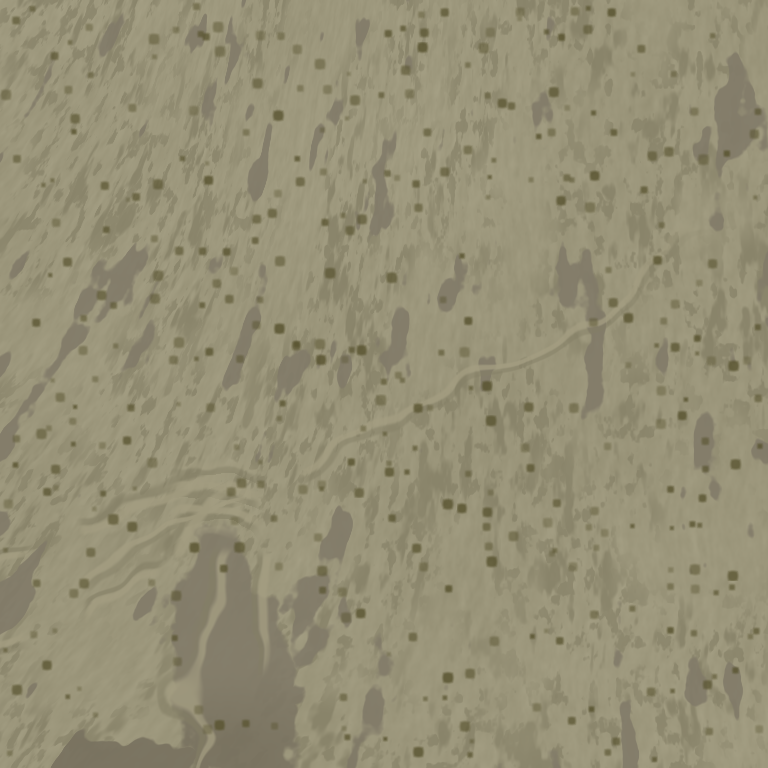
A three.js fragment shader for this texture:

```glsl
// Weathered olive-grey ground with leaning streaks, grey patches, pale veins and dark specks.
varying vec2 vUv;

float hash(vec2 p) {
  vec3 h = fract(p.xyx * vec3(0.1031, 0.1030, 0.0973));
  h += dot(h, h.yzx + 33.33);
  return fract((h.x + h.y) * h.z);
}

float noise(vec2 p) {
  vec2 cell = floor(p), f = fract(p);
  f = f * f * (3.0 - 2.0 * f);
  float low = mix(hash(cell), hash(cell + vec2(1.0, 0.0)), f.x);
  float high = mix(hash(cell + vec2(0.0, 1.0)), hash(cell + 1.0), f.x);
  return mix(low, high, f.y);
}

float fbm(vec2 p) {
  return 0.58 * noise(p) + 0.28 * noise(p * 2.1 + 17.3) + 0.14 * noise(p * 4.3 + 41.7);
}

float line(float d, float width) {
  return 1.0 - smoothstep(0.3 * width, width, abs(d));
}

// Small squarish dots, one at most per cell; returns their coverage
float specks(vec2 p, float scale, float share, float seed) {
  vec2 cell = floor(p * scale);
  vec2 id = cell + seed;
  vec2 center = 0.5 + 0.5 * (vec2(hash(id), hash(id + 57.0)) - 0.5);
  vec2 d = abs(fract(p * scale) - center) / scale;
  float radius = mix(0.003, 0.0075, hash(id + 113.0));
  float dist = mix(length(d), max(d.x, d.y), 0.5);
  return step(hash(id + 191.0), share) * (1.0 - smoothstep(radius - 0.003, radius + 0.002, dist));
}

void main() {
  vec2 p = vUv;
  vec3 ground = vec3(0.615, 0.594, 0.488);
  vec3 shade = vec3(0.515, 0.495, 0.395);
  vec3 grey = vec3(0.505, 0.478, 0.408);
  vec3 pale = vec3(0.64, 0.615, 0.505);
  vec3 olive = vec3(0.35, 0.33, 0.19);

  // Streaks lean to the right on the left side and stand upright on the right
  float lean = 0.65 * (1.0 - smoothstep(0.0, 0.75, p.x));
  vec2 flow = vec2(p.x - lean * (p.y - 0.25), p.y);
  flow.x += 0.012 * (noise(p * 9.0) - 0.5);
  float lowerLeft = smoothstep(0.5, 0.15, p.y) * smoothstep(0.55, 0.3, p.x);

  // Broad tone, fine grain and slight relief
  vec3 color = ground + 0.03 * (fbm(p * 5.0 + 3.0) - 0.5);
  color += 0.03 * (fbm(flow * vec2(120.0, 75.0)) - 0.5);
  vec2 reliefAt = flow * vec2(60.0, 22.0) + 8.0;
  color += 0.05 * (fbm(reliefAt) - fbm(reliefAt + vec2(0.25, -0.12)));

  // Short streaks and flecks, gathered in loose groups
  float groups = smoothstep(0.25, 0.65, fbm(flow * vec2(12.0, 7.0) + 61.0));
  float streaks = smoothstep(0.55, 0.74, fbm(flow * vec2(62.0, 24.0) + 29.0));
  float flecks = smoothstep(0.56, 0.7, fbm(flow * vec2(85.0, 55.0) + 83.0));
  color = mix(color, shade, groups * max(0.75 * streaks, 0.65 * flecks));

  // Flat grey patches with ragged edges, larger toward the lower left
  float ragged = fbm(p * 48.0) - 0.5;
  float field = fbm(flow * vec2(21.0, 9.5) + 5.0) + 0.12 * ragged + 0.06 * lowerLeft;
  float patches = smoothstep(0.695, 0.735, field);
  vec2 fromStain = p - vec2(0.315, 0.1);
  fromStain.x += 0.2 * fromStain.y;
  float stain = length(fromStain / vec2(0.075, 0.2)) + 0.9 * (fbm(p * vec2(17.0, 10.0)) - 0.5);
  patches = max(patches, 1.0 - smoothstep(0.88, 0.98, stain + 0.25 * ragged));
  color = mix(color, grey - 0.04 * smoothstep(0.14, 0.02, p.y) * lowerLeft, 0.88 * patches);

  // Pale roots fanning down and left from one point
  vec2 fromKnot = p - vec2(0.33, 0.4);
  float reach = length(fromKnot);
  float angle = atan(fromKnot.x, -fromKnot.y) + 0.55 * (fbm(p * 8.0) - 0.5);
  float rootDist = (fract(angle * 2.3 + 0.2) - 0.5) * reach / 2.3;
  float fan = smoothstep(-1.6, -1.2, angle) * smoothstep(0.5, 0.2, angle);
  fan *= smoothstep(0.03, 0.08, reach) * smoothstep(0.6, 0.35, reach);
  fan *= smoothstep(0.3, 0.5, noise(p * 13.0 + 7.0));
  float light = fan * line(rootDist, 0.009);
  float dark = fan * line(rootDist + 0.012, 0.007);

  // Stacked arcs above the stain
  float arcRadius = length((p - vec2(0.28, 0.28)) * vec2(0.8, 1.0));
  float arcDist = (fract(arcRadius * 32.0 + 1.2 * fbm(p * 14.0)) - 0.5) / 32.0;
  float arcs = smoothstep(0.29, 0.33, p.y) * smoothstep(0.13, 0.1, arcRadius);
  arcs *= smoothstep(0.07, 0.04, abs(p.x - 0.28));
  light = max(light, arcs * line(arcDist, 0.008));
  dark = max(dark, arcs * line(arcDist + 0.012, 0.008));

  // Thin broken vein rising across the middle
  float veinDist = p.y - 0.17 - 0.58 * p.x - 0.11 * (fbm(p * 7.0 + 19.0) - 0.5);
  float broken = smoothstep(0.35, 0.55, noise(p * 11.0 + 31.0)) * smoothstep(0.95, 0.8, p.x);
  light = max(light, broken * line(veinDist, 0.006));
  dark = max(dark, 0.8 * broken * line(veinDist + 0.009, 0.006));
  color = mix(color, shade, 0.6 * dark);
  color = mix(color, pale, 0.8 * light);

  // Faint and strong olive specks
  for (int i = 0; i < 3; i++) {
    float k = float(i);
    float strength = mix(0.35, 0.85, hash(floor(p * (27.0 + 5.0 * k)) + 7.0 * k));
    color = mix(color, olive, strength * specks(p, 27.0 + 5.0 * k, 0.11, 211.0 * k));
  }

  gl_FragColor = vec4(color, 1.0);
}
```
